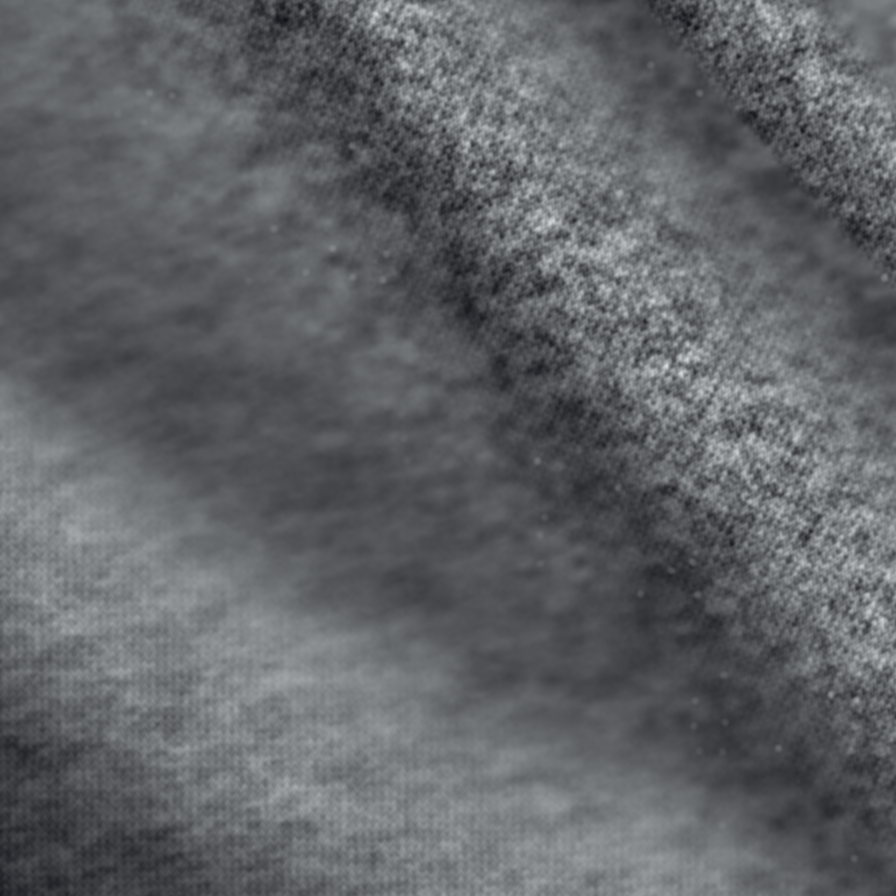
Give the GLSL for this texture, as a WebGL 2 fragment shader.

```glsl
#version 300 es
precision highp float;
// Folded grey jersey seen close up with a shallow depth of field.
// Two signed offsets (diagonal ridges, lower-left swell) set the light and the
// focus; streaked noise, fuzz and knitted chevrons supply the cloth itself.

#define RIDGE_START 0.43
#define RIDGE_SLOPE 0.87
#define CREST_TONE 0.50
#define SWELL_TONE 0.52
#define SHADOW_TONE 0.235
#define STREAK_AMOUNT 0.17
#define FUZZ_AMOUNT 0.20
#define GRAIN_AMOUNT 0.30
#define KNIT_AMOUNT 0.075
#define KNIT_COLUMNS 108.0
#define KNIT_ROWS 116.0
#define LINT_AMOUNT 0.16

uniform vec2 u_resolution;
out vec4 fragColor;

float hash(vec2 p) {
    return fract(sin(dot(p, vec2(127.1, 311.7))) * 43758.5);
}

// Smooth value noise, centred on zero.
float noise(vec2 p) {
    vec2 i = floor(p), f = fract(p);
    f = f * f * (3.0 - 2.0 * f);
    float low = mix(hash(i), hash(i + vec2(1, 0)), f.x);
    float high = mix(hash(i + vec2(0, 1)), hash(i + vec2(1, 1)), f.x);
    return mix(low, high, f.y) - 0.5;
}

float fbm(vec2 p) {
    float sum = 0.0, weight = 0.55;
    for (int i = 0; i < 3; i++) {
        sum += weight * noise(p);
        p = mat2(0.96, 0.28, -0.28, 0.96) * p * 2.03 + 7.3;
        weight *= 0.55;
    }
    return sum;
}

mat2 rotation(float a) {
    return mat2(cos(a), -sin(a), sin(a), cos(a));
}

float bell(float x, float width) {
    return exp(-x * x / (width * width));
}

// Light on the folds: ridge is the offset across the diagonal, swell the depth
// below the lower fold, drop the distance from the top.
float foldTone(float ridge, float swell, float drop) {
    float tone = mix(0.41, 0.31, smoothstep(-0.42, -0.06, swell));
    tone = mix(tone, SWELL_TONE, smoothstep(-0.05, 0.13, swell));
    tone = mix(tone, 0.23, smoothstep(0.22, 0.52, swell));

    float trough = -0.12 - 0.2 * drop;
    tone = mix(tone, SHADOW_TONE, 0.85 * bell(ridge - trough, 0.10));
    tone = mix(tone, CREST_TONE, smoothstep(trough + 0.01, 0.0, ridge));

    float valley = mix(0.45, 0.29, smoothstep(0.11, 0.25, ridge));
    tone = mix(tone, valley, smoothstep(0.05, 0.11, ridge));
    float second = mix(0.27, 0.47, smoothstep(0.29, 0.42, ridge));
    tone = mix(tone, second, smoothstep(0.28, 0.31, ridge));
    return mix(tone, 0.43, smoothstep(0.47, 0.53, ridge));
}

// Chevron stitches in columns, one V per row.
float knit(vec2 p) {
    float column = abs(fract(p.x * KNIT_COLUMNS) - 0.5);
    float row = sin(6.2832 * (p.y * KNIT_ROWS + column * 1.1));
    return 0.6 * row + 0.8 * cos(6.2832 * column);
}

// Scattered soft specks of lint, one chance per cell.
float lint(vec2 p) {
    vec2 cell = floor(p);
    vec2 centre = 0.3 + 0.4 * vec2(hash(cell + 3.1), hash(cell + 8.7));
    float speck = 1.0 - smoothstep(0.03, 0.22, length(fract(p) - centre));
    return speck * step(0.86, hash(cell + 5.9));
}

void main() {
    vec2 p = gl_FragCoord.xy / u_resolution;
    float drop = 1.0 - p.y;

    // Fold offsets, with a slight wander
    float wander = 0.035 * noise(p * 5.0 + 2.0);
    float ridge = p.x - RIDGE_START - RIDGE_SLOPE * drop + 0.5 * wander;
    float swell = drop - (0.36 + 0.9 * p.x - 0.33 * p.x * p.x) + wander;
    float tone = foldTone(ridge, swell, drop);

    // Focus: sharp on both ridges, half sharp on the lower swell
    float second = smoothstep(0.27, 0.32, ridge) * (1.0 - smoothstep(0.42, 0.52, ridge));
    float sharp = max(bell(ridge + 0.05, 0.16), second);
    float half_sharp = smoothstep(0.0, 0.3, swell) * (1.0 - sharp);
    float near = smoothstep(-0.55, -0.12, ridge) * (1.0 - 0.6 * bell(ridge - 0.18, 0.08));

    // Cloth detail from coarse to fine
    vec2 along = rotation(0.22) * p;
    float detail = STREAK_AMOUNT * fbm(along * vec2(17.0, 36.0));
    detail += FUZZ_AMOUNT * (0.25 + 0.75 * near) * noise(along * vec2(52.0, 72.0));
    detail += 0.45 * FUZZ_AMOUNT * half_sharp * noise(along * vec2(48.0, 130.0));
    float grain = noise(p * 125.0) + 0.8 * noise(along * 215.0 + 9.0);
    detail += GRAIN_AMOUNT * (0.06 + 0.8 * sharp + 0.22 * half_sharp) * grain;
    vec2 stitch = mix(p, rotation(-0.45) * p, step(-0.3, ridge));
    detail += KNIT_AMOUNT * (0.75 * sharp + 0.28 * half_sharp) * knit(stitch + 0.003 * noise(p * 30.0));
    tone += detail * (0.45 + 1.25 * tone);
    tone += LINT_AMOUNT * near * lint(p * 34.0);

    // Cool grey, bluer in the shade
    tone = clamp(tone, 0.07, 0.85);
    vec3 color = tone * vec3(0.975, 1.0, 1.0) + vec3(0.0, 0.0, 0.02) * (1.0 - tone);
    fragColor = vec4(color, 1.0);
}
```
